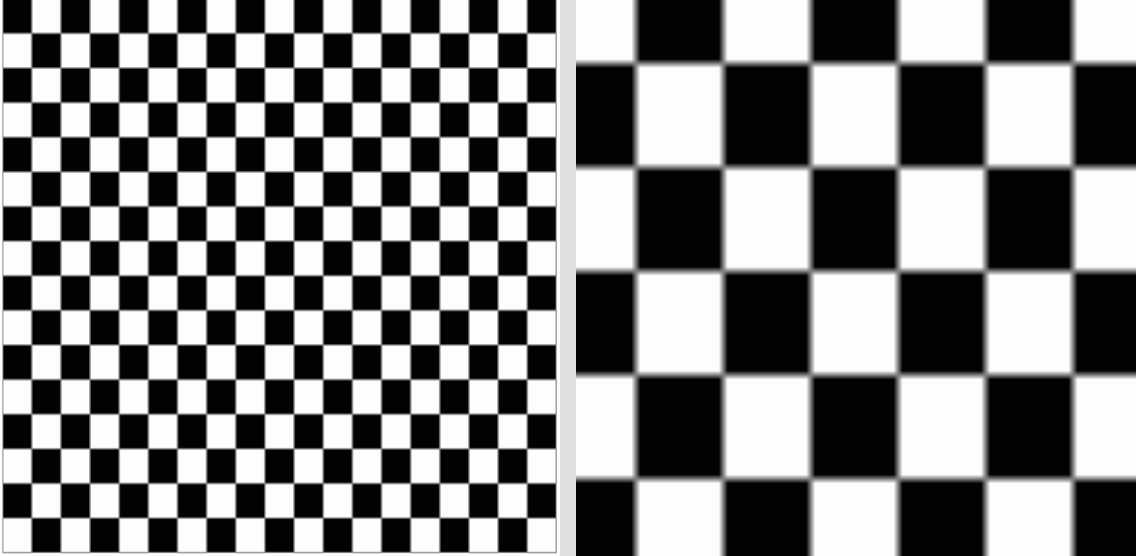
Left: the whole. Right: its middle third, enlarged.
Reproduce this pattern procedurally as a Shadertoy shader.

```glsl
// Black and white checkerboard of tall cells with soft grey seams and a thin pale margin
#define PITCH vec2(0.05205, 0.06227)   // cell size, share of the canvas
#define ORIGIN vec2(0.0046, 0.0059)    // lower left corner of the first cell
#define PANEL_MIN vec2(0.0043, 0.0053) // lower left limit of the print
#define PANEL_RIGHT 0.9942             // right limit of the print
#define SEAM 0.0053                    // seam width, share of the canvas height
#define INK vec3(0.008)
#define PAPER vec3(0.992)

// Triangle wave: +1 and -1 at alternate cell centres, 0 on the seams
vec2 cellWave(vec2 cell) {
    return 1.0 - 4.0 * abs(fract(cell * 0.5 + 0.25) - 0.5);
}

// Linear coverage of the half plane with signed distance d
float coverage(float d, float width) {
    return clamp(d / width + 0.5, 0.0, 1.0);
}

void mainImage(out vec4 fragColor, in vec2 fragCoord) {
    vec2 uv = fragCoord / iResolution.xy;
    vec2 soft = max(SEAM * iResolution.y, 1.5) / iResolution.xy;

    // Checker: product of two softened square waves
    vec2 side = clamp(cellWave((uv - ORIGIN) / PITCH) * PITCH / soft, -1.0, 1.0);
    float ink = 0.5 - 0.5 * side.x * side.y;

    // Margin on the left, right and bottom; the top runs off the canvas
    vec2 edge = 0.5 * soft;
    float panel = coverage(uv.x - PANEL_MIN.x, edge.x)
                * coverage(PANEL_RIGHT - uv.x, edge.x)
                * coverage(uv.y - PANEL_MIN.y, edge.y);

    fragColor = vec4(mix(PAPER, INK, ink * panel), 1.0);
}
```
